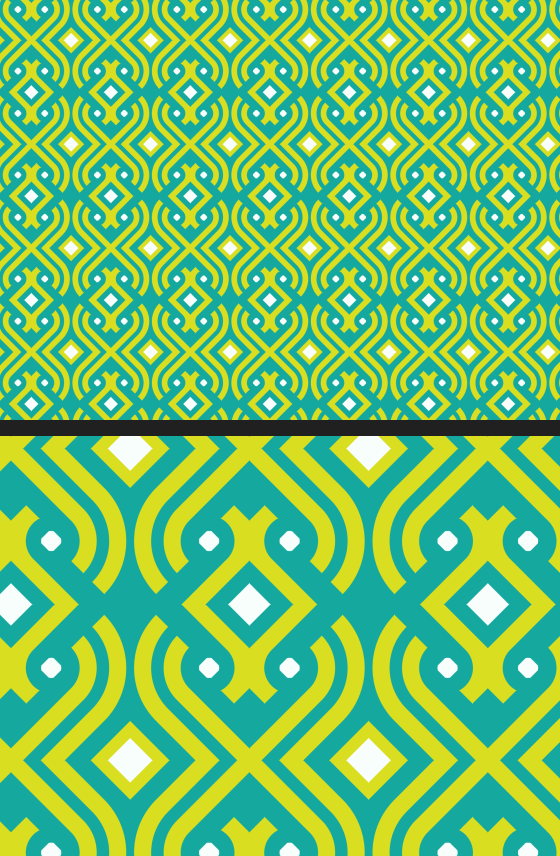
Top, the full canvas; bottom, a detail of the centre.
This pattern is drawn by a WebGL 1 fragment shader. Its source:

```glsl
precision highp float;
// Lattice of mirrored lime ribbons, horned diamonds and white beads on teal.

uniform vec2 u_resolution;

const float CANVAS_HEIGHT = 576.0;       // design units per canvas height
const vec2 CELL = vec2(109.0, 142.5);
const vec2 FIRST_CENTER = vec2(43.0, 22.0);
const vec2 BEAD = vec2(18.4, 29.0);      // bead position in a folded cell
const float RIBBON_HALF_WIDTH = 3.9;
const float DIAGONAL = 0.70711;

const vec3 TEAL = vec3(0.08, 0.66, 0.62);
const vec3 LIME = vec3(0.85, 0.87, 0.13);
const vec3 WHITE = vec3(0.97, 0.995, 0.985);

// Mirror every cell into one quadrant measured from its center.
vec2 foldCell(vec2 p, vec2 center, vec2 cell) {
  return abs(mod(p - center + 0.5 * cell, cell) - 0.5 * cell);
}

float diamond(vec2 p, float radius) {
  return (abs(p.x) + abs(p.y) - radius) * DIAGONAL;
}

// Straight diagonal that bends into a quarter arc around the origin.
// Axes: x points away from the bead, y runs along the straight part.
float ribbon(vec2 p, float radius, float halfWidth) {
  float reach = length(vec2(p.x, min(p.y, 0.0)));
  return max(abs(reach - radius) - halfWidth, -p.x);
}

// Waisted neck with two horns, carved by the round hollow at the bead.
float hornedNeck(vec2 q, vec2 bead, float hollow) {
  float across = (q.x + q.y) * DIAGONAL;
  float along = (q.y - q.x) * DIAGONAL;
  float beadAlong = (bead.y - bead.x) * DIAGONAL;
  float strip = max(max(along - 27.1, beadAlong - along),
                    max(across - 37.0, 18.0 - across));
  return max(strip, hollow - length(q - bead));
}

float roundedBead(vec2 p) {
  return max(length(p) - 4.6, diamond(p, 5.6));
}

float coverage(float dist, float pixel) {
  return 1.0 - smoothstep(-0.7 * pixel, 0.7 * pixel, dist);
}

void main() {
  float pixel = CANVAS_HEIGHT / u_resolution.y;
  vec2 q = foldCell(gl_FragCoord.xy * pixel, FIRST_CENTER, CELL);
  vec2 fromBead = q - BEAD;
  vec2 fromCorner = q - 0.5 * CELL;
  vec2 turned = vec2(fromBead.x + fromBead.y, fromBead.y - fromBead.x) * DIAGONAL;

  // Lime ribbons, diamond frame, neck and corner diamond
  float lime = ribbon(turned, 16.9, RIBBON_HALF_WIDTH);
  lime = min(lime, ribbon(turned, 30.4, RIBBON_HALF_WIDTH));
  lime = min(lime, max(diamond(q, 31.0), -diamond(q, 20.0)));
  lime = min(lime, hornedNeck(q, BEAD, 11.6));
  lime = min(lime, diamond(fromCorner, 18.0));

  // White diamonds and beads
  float white = min(diamond(q, 9.7), diamond(fromCorner, 10.2));
  white = min(white, roundedBead(fromBead));

  vec3 color = mix(TEAL, LIME, coverage(lime, pixel));
  color = mix(color, WHITE, coverage(white, pixel));
  gl_FragColor = vec4(color, 1.0);
}
```
